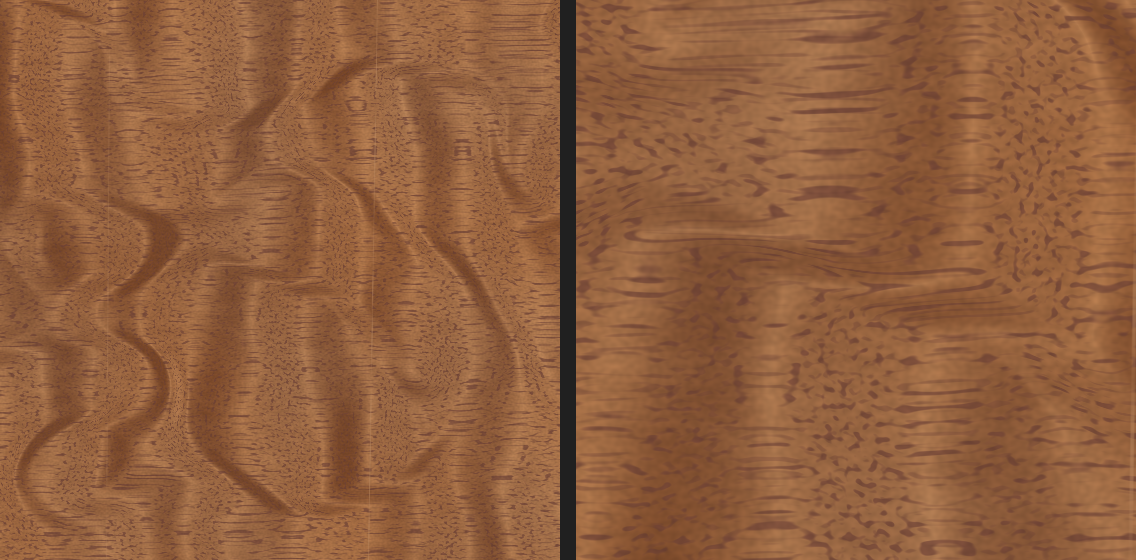
Left, the full canvas; right, a detail of the centre.
Give the GLSL for this texture, as a WebGL 1 fragment shader.

```glsl
precision highp float;
// Quilted wood veneer: upright broken billows crossed by fine dark horizontal pores.

uniform vec2 u_resolution;

const vec3 SHADOW_BROWN = vec3(0.468, 0.280, 0.165);
const vec3 HONEY_BROWN = vec3(0.710, 0.495, 0.322);
const vec3 PORE_BROWN = vec3(0.415, 0.245, 0.205);
const vec3 SEAM_TAN = vec3(0.740, 0.550, 0.390);

vec2 gradientAt(vec2 cell) {
  float angle = 6.2831853 * fract(sin(dot(cell, vec2(127.1, 311.7))) * 43758.55);
  return vec2(cos(angle), sin(angle));
}

// Gradient noise, roughly -0.7 to 0.7
float gradientNoise(vec2 p) {
  vec2 cell = floor(p);
  vec2 f = p - cell;
  vec2 w = f * f * f * (f * (f * 6.0 - 15.0) + 10.0);
  vec2 e = vec2(1.0, 0.0);
  float a = dot(gradientAt(cell), f);
  float b = dot(gradientAt(cell + e.xy), f - e.xy);
  float c = dot(gradientAt(cell + e.yx), f - e.yx);
  float d = dot(gradientAt(cell + e.xx), f - e.xx);
  return mix(mix(a, b, w.x), mix(c, d, w.x), w.y);
}

// Height of the wavy fibres: upright ridges, offset across creases, plus lumps
float billowHeight(vec2 p) {
  vec2 q = p + 0.03 * vec2(gradientNoise(p * 7.0 + 3.7), gradientNoise(p * 6.0 + 19.2));
  float bend = 2.4 * gradientNoise(q * vec2(2.6, 2.2) + 7.3);
  float crease = 2.8 * smoothstep(-0.09, 0.09, gradientNoise(q * vec2(2.2, 4.0) + 41.5));
  float swell = 0.42 + 0.35 * gradientNoise(q * vec2(3.0, 4.0) + 31.6);
  float lumps = 0.75 * gradientNoise(q * vec2(8.0, 4.2) + 53.1);
  return swell * sin(32.0 * q.x + bend + crease) + lumps;
}

vec2 billowSlope(vec2 p, float height) {
  vec2 d = vec2(0.004, 0.0);
  return (vec2(billowHeight(p + d.xy), billowHeight(p + d.yx)) - height) / d.x;
}

// Pores stretch on flat crests and shrink to dots where the height changes fast
float pores(vec2 p, float height, float rows, float threshold) {
  float along = 10.0 * height + 24.0 * p.x;
  float across = rows * p.y + 1.2 * height + 1.5 * gradientNoise(p * 8.0 + rows);
  float grain = gradientNoise(vec2(along, across));
  return smoothstep(threshold, threshold + 0.26, grain);
}

// Thin, slightly leaning, lightly worn line
float seam(vec2 p, float x, float lean) {
  float offset = abs(p.x - x - lean * p.y);
  float wear = smoothstep(-0.4, 0.2, gradientNoise(vec2(x * 50.0, p.y * 14.0)));
  return wear * (1.0 - smoothstep(0.0004, 0.0018, offset));
}

void main() {
  vec2 p = gl_FragCoord.xy / min(u_resolution.x, u_resolution.y);
  float height = billowHeight(p);
  vec2 slope = billowSlope(p, height);

  // Soft sheen: flat fibres are bright, tilted ones are dark
  float tilt = length(slope * vec2(1.0, 0.7));
  float sheen = 0.90 - 0.68 * (1.0 - exp(-tilt / 12.0)) + 0.011 * slope.x;
  sheen += 0.22 * gradientNoise(p * vec2(3.0, 2.2) + 81.4);
  sheen += 0.14 * gradientNoise(p * vec2(22.0, 48.0) + 11.9);
  vec3 color = mix(SHADOW_BROWN, HONEY_BROWN, clamp(sheen, 0.0, 1.0));
  color += vec3(0.0, 0.022, 0.036) * gradientNoise(p * vec2(5.0, 4.0) + 95.2);

  // Coarse and fine pores
  float patchiness = 0.14 * gradientNoise(p * 11.0 + 63.8);
  float coarse = pores(p, height, 205.0, 0.13 + patchiness);
  float fine = pores(p + 5.3, height, 265.0, 0.12 - patchiness);
  color = mix(color, PORE_BROWN, 0.66 * coarse);
  color = mix(color, PORE_BROWN, 0.34 * fine);

  // Fibre texture and seams
  float speckle = gradientNoise(p * vec2(215.0, 270.0) + 0.37);
  float streaks = gradientNoise(p * vec2(60.0, 230.0) + 27.4);
  color *= 1.0 + 0.09 * speckle + 0.06 * streaks;
  float seams = seam(p, 0.658, 0.016) + 0.5 * seam(p, 0.190, 0.006);
  color = mix(color, SEAM_TAN, 0.45 * seams);

  gl_FragColor = vec4(color, 1.0);
}
```
